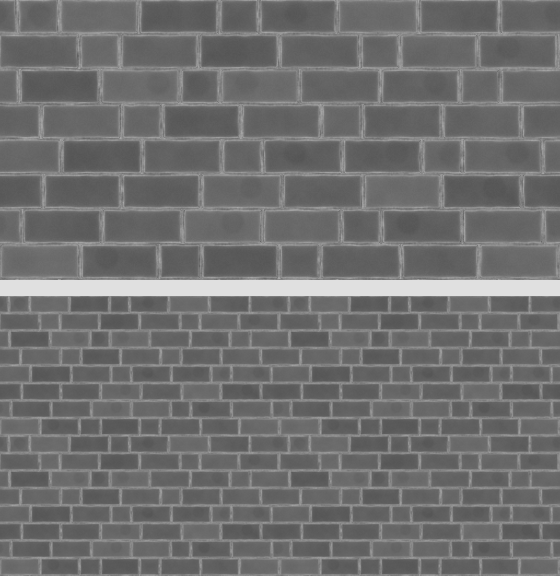
Top: one tile. Bottom: repeated 2 by 2.
Reproduce this texture procedurally as a WebGL 2 fragment shader.

```glsl
#version 300 es
precision highp float;
// Grey brick wall: eight courses, each fourteen half bricks long, mixing long
// bricks with two short ones. A rounded box distance per brick separates the
// face, its pale worn rim and the streaky mortar. All noise wraps at the edges.
uniform vec2 u_resolution;
out vec4 fragColor;

// Per course, from the bottom: shift, then the cells of the two short bricks
// (20 means none), all in half bricks.
const vec3 BOND[8] = vec3[8](
  vec3(0.0, 4, 7), vec3(0.56, 8, 13), vec3(1.06, 20, 20), vec3(1.54, 4, 9),
  vec3(1.05, 2, 7), vec3(0.49, 4, 11), vec3(-0.02, 2, 9), vec3(0.46, 0, 5));

// Integer hash of a cell and a seed, 0 to 1
float hash(vec2 cell, float seed) {
  uvec3 k = uvec3(ivec3(cell, seed)) * uvec3(1597u, 7919u, 3571u);
  uint h = k.x ^ (k.y << 7) ^ (k.z << 13);
  h = (h ^ (h >> 16)) * 73244475u;
  h = (h ^ (h >> 15)) * 73244475u;
  return float((h ^ (h >> 16)) & 65535u) / 65535.0;
}

// Value noise with a whole number of cells over the canvas
float noise(vec2 uv, vec2 cells, float seed) {
  vec2 p = uv * cells, i = floor(p), f = fract(p);
  f = f * f * (3.0 - 2.0 * f);
  vec2 a = mod(i, cells), b = mod(i + 1.0, cells);
  return mix(mix(hash(a, seed), hash(vec2(b.x, a.y), seed), f.x),
             mix(hash(vec2(a.x, b.y), seed), hash(b, seed), f.x), f.y);
}

float roundBox(vec2 p, vec2 halfSize, float radius) {
  vec2 q = abs(p) - halfSize + radius;
  return length(max(q, 0.0)) + min(max(q.x, q.y), 0.0) - radius;
}

// Sideways shift of an upright joint
float jointShift(float joint, float row) {
  return (hash(vec2(mod(joint, 14.0), row), 1.0) - 0.5) * 0.08;
}

void main() {
  vec2 uv = gl_FragCoord.xy / u_resolution;
  float pixel = 8.0 / u_resolution.y;
  const float HALF_BRICK = 16.0 / 14.0; // in course heights

  // Course and the brick within it
  float y = uv.y * 8.0 - 0.03;
  float row = mod(floor(y), 8.0);
  vec3 bond = BOND[int(row)];
  float u = mod(uv.x * 14.0 - bond.x, 14.0);
  float cell = floor(u);
  bool isShort = cell == bond.y || cell == bond.z;
  float longCells = cell - float(cell > bond.y) - float(cell > bond.z);
  float start = isShort ? cell : cell - mod(longCells, 2.0);
  float end = start + (isShort ? 1.0 : 2.0);
  vec2 id = vec2(start, row);

  // Distance to the brick, with slightly wavering edges
  float left = start * HALF_BRICK + jointShift(start, row);
  float right = end * HALF_BRICK + jointShift(end, row);
  vec2 q = vec2(u * HALF_BRICK - 0.5 * (left + right), fract(y) - 0.5);
  vec2 halfSize = vec2(0.5 * (right - left) - 0.068, 0.447);
  vec2 waver = vec2(noise(uv, vec2(64, 32), 2.0), noise(uv, vec2(64, 32), 3.0)) - 0.5;
  float d = roundBox(q + waver * 0.025, halfSize, 0.05);

  // Brick face: own shade, clouds, grain and a round stain on some
  float grain = noise(uv, vec2(512, 256), 4.0) - 0.5;
  float cloud = noise(uv, vec2(24, 14), 5.0) + 0.5 * noise(uv, vec2(72, 40), 6.0) - 0.75;
  float face = mix(0.352, 0.42, hash(id, 7.0)) + 0.025 * cloud + 0.018 * grain;
  vec2 stainAt = vec2(hash(id, 8.0) - 0.5, 0.1) * halfSize.x;
  float stain = smoothstep(0.4, 0.25, length(q - stainAt));
  face -= 0.022 * stain * step(0.75, hash(id, 9.0));

  // Worn rim: a wide faint halo and a narrow pale line of uneven strength
  float depth = max(-d, 0.0);
  float wear = noise(uv, vec2(80, 40), 10.0);
  face += 0.035 * exp(-depth / 0.1) + (0.05 + 0.1 * wear) * exp(-depth / 0.028);

  // Mortar: streaks along each joint, a darker groove and coarse grit
  bool upright = abs(q.x) - halfSize.x > abs(q.y) - halfSize.y;
  float streak = upright ? noise(uv, vec2(400, 40), 11.0) : noise(uv, vec2(40, 256), 12.0);
  float grit = noise(uv, vec2(320, 160), 13.0) - 0.5;
  float mortar = 0.485 + 0.16 * streak + 0.06 * grit + 0.04 * grain;
  mortar -= 0.06 * smoothstep(0.025, 0.0, abs(d - 0.045));

  // Thin shadow beside the right end of some bricks
  float shadow = smoothstep(0.02, 0.0, abs(d - 0.012)) * step(0.0, q.x);
  mortar -= 0.14 * shadow * float(upright) * hash(id, 14.0);

  float grey = mix(face, mortar, smoothstep(-0.75 * pixel, 0.75 * pixel, d));
  fragColor = vec4(vec3(grey), 1.0);
}
```
